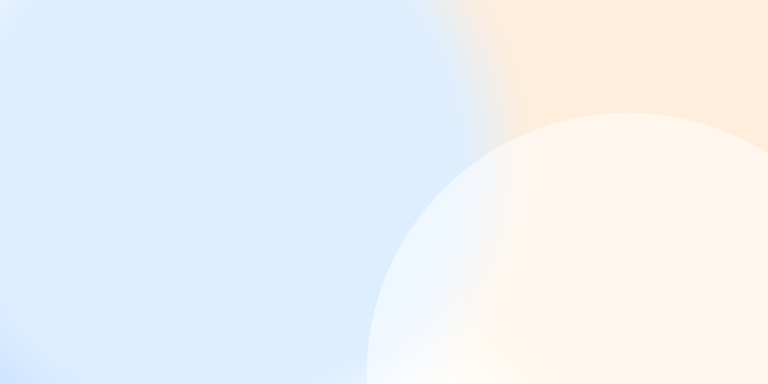
Write a Shadertoy shader that draws this background.

```glsl
// A soft pastel backdrop: a diagonal blue-white-peach gradient, a large
// blurred pale blue circle over its left side, and a crisp translucent white
// disc at the lower right. Lengths are in units of the canvas height.

// Diagonal blend from the lower left (0) to the upper right (1).
vec3 diagonalGradient(float t) {
    vec3 blue = vec3(0.80, 0.89, 1.00);
    vec3 white = vec3(1.0);
    vec3 peach = vec3(1.00, 0.933, 0.86);
    vec3 color = mix(blue, white, smoothstep(0.0, 0.32, t));
    return mix(color, peach, smoothstep(0.32, 0.52, t));
}

// Coverage of a circle whose edge fades out between two radii.
float softCircle(vec2 p, vec2 center, float inner, float outer) {
    return 1.0 - smoothstep(inner, outer, length(p - center));
}

void mainImage(out vec4 fragColor, in vec2 fragCoord) {
    vec2 p = fragCoord / iResolution.y;
    float aspect = iResolution.x / iResolution.y;
    float pixel = 1.0 / iResolution.y;

    // Background
    vec3 color = diagonalGradient((p.x + p.y) / (aspect + 1.0));

    // Blurred blue circle
    float blueGlow = softCircle(p, vec2(0.56, 0.583), 0.60, 0.86);
    color = mix(color, vec3(0.867, 0.933, 1.0), blueGlow);

    // Translucent disc with a sharp, antialiased edge
    float disc = softCircle(p, vec2(1.635, 0.026), 0.68 - pixel, 0.68 + pixel);
    color = mix(color, vec3(1.0), 0.53 * disc);

    fragColor = vec4(color, 1.0);
}
```
